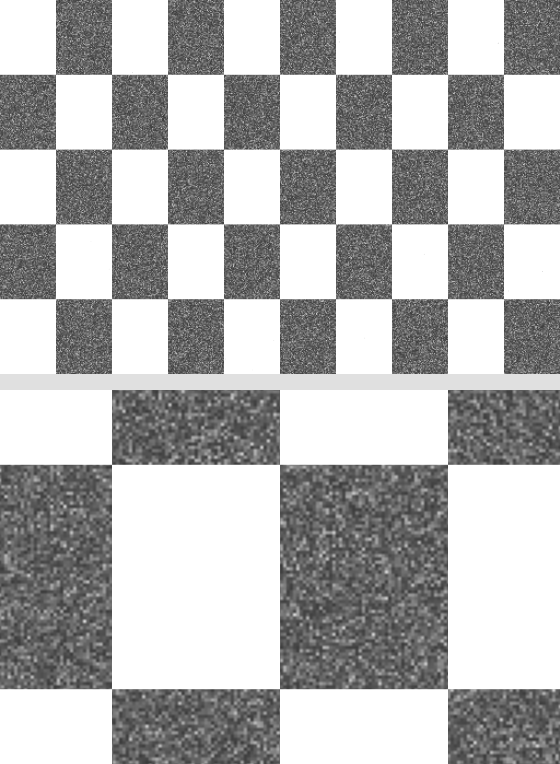
Top: the whole. Bottom: its middle third, enlarged.
Write a Shadertoy shader that draws this pattern.

```glsl
// Checkerboard of ten by five tall cells: clean white alternating with grey film grain.
// Edges are box-filtered triangle waves; the grain is smoothly joined hash noise with a
// bell-shaped spread of tones, and a few faint specks are scattered over the white.

const vec2 CELL_COUNT = vec2(10.0, 5.0);
const float GRAINS_PER_HEIGHT = 342.0;
const float SPECK_ROWS = 16.0;
const float SPECK_CHANCE = 0.08;
const float GRAIN_MEAN = 0.40;
const float GRAIN_SPREAD = 0.22;
const float GRAIN_SKEW = 0.08;

// Integer mixing hash: three uniform values in 0..1 per lattice point
vec3 hash3(vec2 lattice, uint seed) {
    uvec3 v = uvec3(uvec2(ivec2(lattice)), seed);
    v = v * 1664525u + 1013904u;
    v.x += v.y * v.z;
    v.y += v.z * v.x;
    v.z += v.x * v.y;
    v ^= v >> 16u;
    v.x += v.y * v.z;
    v.y += v.z * v.x;
    v.z += v.x * v.y;
    return vec3(v >> 8u) / 16777216.0;
}

// Sum of three uniforms gives a bell curve, slightly skewed to bright grains
float grainTone(vec2 lattice) {
    float bell = dot(hash3(lattice, 7u), vec3(1.0)) - 1.5;
    return GRAIN_MEAN + GRAIN_SPREAD * bell + GRAIN_SKEW * (bell * bell - 0.25);
}

// Grain values blended between lattice centres
float grain(vec2 p) {
    vec2 q = p - 0.5;
    vec2 corner = floor(q);
    vec2 w = smoothstep(0.0, 1.0, q - corner);
    float low = mix(grainTone(corner), grainTone(corner + vec2(1.0, 0.0)), w.x);
    float high = mix(grainTone(corner + vec2(0.0, 1.0)), grainTone(corner + 1.0), w.x);
    return mix(low, high, w.y);
}

// Darkness of sparse round specks, at most one per lattice square
float specks(vec2 p, float pixel) {
    vec2 square = floor(p);
    vec3 place = hash3(square, 19u);
    vec3 trait = hash3(square, 43u);
    vec2 centre = mix(vec2(0.1), vec2(0.9), place.xy);
    float radius = mix(0.015, 0.03, trait.x);
    float d = length(p - square - centre) - radius;
    float cover = 1.0 - smoothstep(-0.5 * pixel, 0.5 * pixel, d);
    return cover * step(place.z, SPECK_CHANCE) * mix(0.03, 0.14, trait.y);
}

// Filtered parity: 0 in even cells, 1 in odd cells
float checker(vec2 p, vec2 pixel) {
    vec2 edgeDistance = abs(mod(p - 0.5, 2.0) - 1.0) - 0.5;
    vec2 side = clamp(2.0 * edgeDistance / pixel, -1.0, 1.0);
    return 0.5 - 0.5 * side.x * side.y;
}

void mainImage(out vec4 fragColor, in vec2 fragCoord) {
    vec2 uv = fragCoord / iResolution.xy;
    vec2 p = fragCoord / iResolution.y;

    float dark = checker(uv * CELL_COUNT, CELL_COUNT / iResolution.xy);
    float paper = 1.0 - specks(p * SPECK_ROWS, SPECK_ROWS / iResolution.y);
    float tone = mix(paper, grain(p * GRAINS_PER_HEIGHT), dark);

    fragColor = vec4(vec3(clamp(tone, 0.0, 1.0)), 1.0);
}
```
